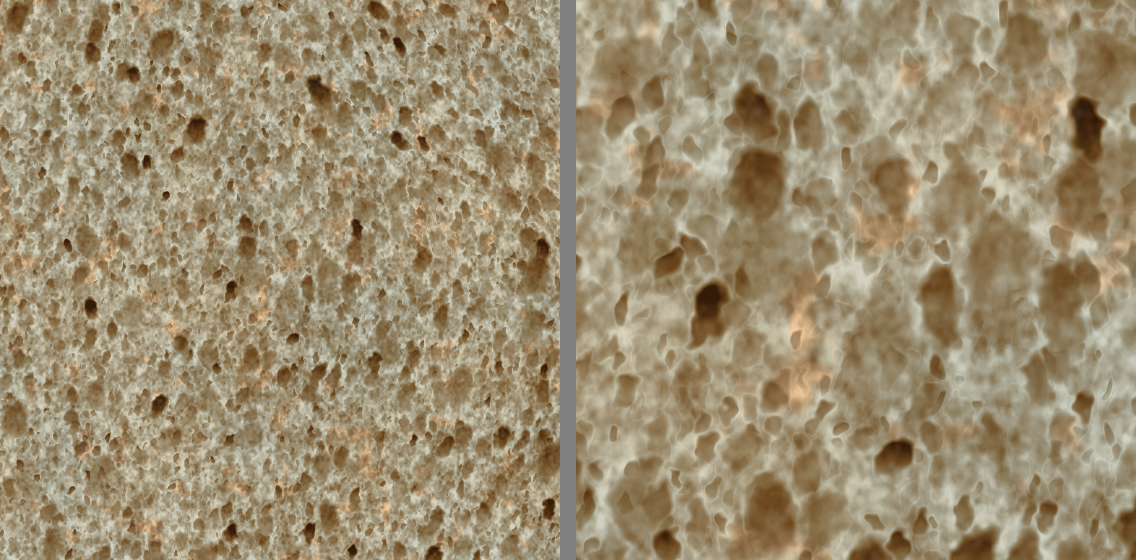
Left: the whole. Right: its middle third, enlarged.
Give the GLSL for this texture, as a three.js fragment shader.

```glsl
// Cut face of a wholemeal bread loaf: a pale, rough crumb full of oval pores.
// Four sizes of jittered, leaning ellipses sink holes into a noisy crumb tone,
// which a colour ramp then maps from deep brown to cream, with bran flecks on top.
varying vec2 vUv;

#define CRUMB_TONE 0.640   // brightness of the crumb between the pores
#define GRAIN 0.50         // contrast of the rough crumb surface
#define SPECKLE 0.17       // contrast of the finest crumbs
#define THREADS 0.07       // contrast of the web of strands
#define PORE_DEPTH 0.34    // darkening of an ordinary deep pore
#define CAVITY_DEPTH 0.14  // extra darkening of the rare cavities
#define RIM_LIGHT 0.045    // bright lip around the pores
#define RAGGED 0.0075      // how far pore outlines are torn
#define BRAN 0.50          // strength of the orange flecks

const vec3 CAVITY = vec3(0.20, 0.10, 0.03);
const vec3 BROWN  = vec3(0.42, 0.28, 0.12);
const vec3 TAN    = vec3(0.50, 0.40, 0.25);
const vec3 KHAKI  = vec3(0.57, 0.50, 0.37);
const vec3 BEIGE  = vec3(0.63, 0.59, 0.49);
const vec3 CREAM  = vec3(0.72, 0.70, 0.61);
const vec3 PALE   = vec3(0.83, 0.82, 0.75);

vec3 hash3(vec2 p) {
  vec3 h = fract(p.xyx * vec3(0.1031, 0.1030, 0.0973));
  h += dot(h, h.yxz + 33.33);
  return fract((h.xxy + h.yzz) * h.zyx);
}

float noise(vec2 p) {
  vec2 i = floor(p), f = fract(p);
  f = f * f * (3.0 - 2.0 * f);
  float low = mix(hash3(i).x, hash3(i + vec2(1.0, 0.0)).x, f.x);
  float high = mix(hash3(i + vec2(0.0, 1.0)).x, hash3(i + 1.0).x, f.x);
  return mix(low, high, f.y);
}

float fbm(vec2 p) {
  float sum = 0.0, weight = 0.5;
  for (int i = 0; i < 4; i++) {
    sum += weight * noise(p);
    p = mat2(1.6, 1.2, -1.2, 1.6) * p + 17.3;
    weight *= 0.55;
  }
  return sum / 1.01;
}

// Lean of the pores from the vertical; the dough curls over at upper right
float leanAngle(vec2 p) {
  float rightSide = mix(0.25, -0.55, smoothstep(0.3, 0.85, p.y));
  return mix(0.15, rightSide, smoothstep(0.35, 0.75, p.x));
}

// One size of pores: x is the depth of the hole, y the rim around it
vec2 poreLayer(vec2 p, float cells, float share, float strength, float seed) {
  vec2 q = p * cells, cell = floor(q), result = vec2(0.0);
  float lean = leanAngle(p);
  for (int j = -1; j <= 1; j++) {
    for (int i = -1; i <= 1; i++) {
      vec2 id = cell + vec2(float(i), float(j));
      vec3 place = hash3(id + seed), form = hash3(id + seed + 71.7);
      if (place.z > share) continue;
      vec2 d = q - id - 0.15 - 0.7 * place.xy;
      float angle = lean + (form.x - 0.5) * 0.7;
      vec2 axis = vec2(sin(angle), cos(angle));
      float radius = mix(0.17, 0.38, form.y);
      float stretch = 1.2 + 0.55 * fract(form.x * 7.0) + 0.5 * p.x;
      float r = length(vec2(dot(d, vec2(axis.y, -axis.x)), dot(d, axis) / stretch)) / radius;
      float hole = 1.0 - smoothstep(0.62, 1.16, r);
      float depth = strength * mix(0.08, PORE_DEPTH, form.z * form.z);
      depth += CAVITY_DEPTH * pow(strength, 4.0) * smoothstep(0.94, 0.99, form.z);
      depth *= 0.92 + 0.25 * clamp(d.y / radius, -1.0, 1.0);  // lit lower wall
      float rim = smoothstep(0.95, 1.15, r) * (1.0 - smoothstep(1.15, 1.4, r));
      result = max(result, vec2(hole * depth, rim));
    }
  }
  return result;
}

float rise(float from, float to, float x) {
  return clamp((x - from) / (to - from), 0.0, 1.0);
}

vec3 breadColor(float tone) {
  vec3 c = mix(CAVITY, BROWN, rise(0.12, 0.30, tone));
  c = mix(c, TAN, rise(0.30, 0.41, tone));
  c = mix(c, KHAKI, rise(0.41, 0.50, tone));
  c = mix(c, BEIGE, rise(0.50, 0.59, tone));
  c = mix(c, CREAM, rise(0.59, 0.69, tone));
  return mix(c, PALE, rise(0.69, 0.82, tone));
}

void main() {
  vec2 p = vUv;

  // Torn outlines: coarse and fine displacement
  vec2 tear = vec2(noise(p * 60.0), noise(p * 60.0 + 40.0)) - 0.5;
  tear += 0.7 * (vec2(noise(p * 170.0 + 9.0), noise(p * 170.0 + 80.0)) - 0.5);
  vec2 torn = p + RAGGED * tear;

  // Pores from large to small
  vec2 pores = poreLayer(torn, 15.0, 0.42, 0.95, 3.0);
  pores = max(pores, poreLayer(torn, 26.0, 0.60, 1.0, 131.0));
  pores = max(pores, poreLayer(torn, 43.0, 0.65, 0.85, 257.0));
  pores = max(pores, poreLayer(torn, 74.0, 0.55, 0.60, 389.0));
  float open = smoothstep(0.03, 0.16, pores.x);

  // Crumb surface, calmer inside the pores
  float grain = GRAIN * (fbm(p * vec2(80.0, 62.0)) - 0.5);
  grain += SPECKLE * (noise(p * vec2(215.0, 190.0) + 7.0) - 0.5);
  grain += THREADS * (0.3 - abs(2.0 * noise(torn * vec2(120.0, 95.0) + 30.0) - 1.0));
  float drift = 0.11 * (fbm(p * 5.0 + 2.0) - 0.5);
  float tone = CRUMB_TONE + drift + grain * (1.0 - 0.5 * open);
  tone += RIM_LIGHT * pores.y * (1.0 - open) - pores.x;

  // Bran flecks and a slight warm tint
  vec3 color = breadColor(tone);
  float fleck = smoothstep(0.64, 0.84, 0.7 * noise(torn * 32.0 + 5.0) + 0.3 * noise(p * 90.0));
  color = mix(color, tone * vec3(1.20, 0.88, 0.56), BRAN * fleck);
  color *= 1.0 + 0.05 * (noise(p * 9.0 + 60.0) - 0.5) * vec3(1.0, 0.0, -1.2);
  gl_FragColor = vec4(color, 1.0);
}
```
